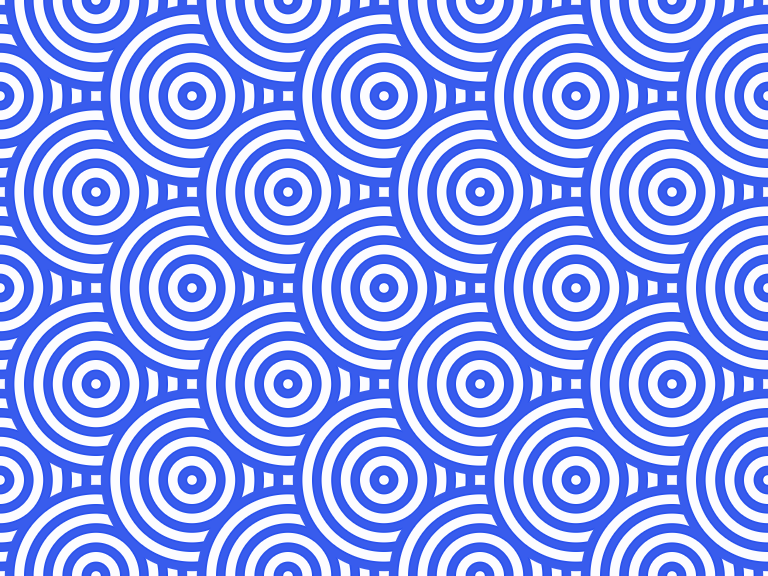
Reproduce this pattern procedurally as a Shadertoy shader.

```glsl
// Overlapping discs of concentric white and blue rings, in staggered columns.

const vec2  REPEATS     = vec2(4.0, 3.0);  // whole cells across and down
const float RING_PITCH  = 0.1;             // ring spacing, in cells
const float RING_HALF   = 0.025;           // half the width of a white ring
const float DISC_RADIUS = 0.475;           // stays below half a cell
const float OUTER_BAND  = 0.45;            // middle of the outer blue band
const float RIM_WIDTH   = 0.0085;          // darker blue beside each white ring

const vec3 WHITE     = vec3(0.99, 0.99, 1.00);
const vec3 BLUE      = vec3(0.22, 0.36, 0.93);
const vec3 DEEP_BLUE = vec3(0.16, 0.32, 0.93);

// Coverage of the inside of a shape, smoothed over one pixel.
float coverage(float distanceToEdge, float pixel) {
    return clamp(0.5 - distanceToEdge / pixel, 0.0, 1.0);
}

// Colour of a disc at a given radius; the outer band remains blue to its edge.
vec3 ringColour(float radius, float pixel) {
    float r = min(radius, OUTER_BAND);
    float fromRing = abs(r - RING_PITCH * round(r / RING_PITCH)) - RING_HALF;
    vec3 blue = mix(BLUE, DEEP_BLUE, coverage(fromRing - RIM_WIDTH, pixel));
    return mix(blue, WHITE, coverage(fromRing, pixel));
}

void mainImage(out vec4 fragColor, in vec2 fragCoord) {
    vec2 cell = fragCoord / iResolution.xy * REPEATS;
    float pixel = max(REPEATS.x / iResolution.x, REPEATS.y / iResolution.y);
    vec3 colour = WHITE;

    // Columns lie half a cell apart; each one covers the column to its left.
    float leftColumn = floor(2.0 * cell.x);
    for (int i = 0; i < 2; i++) {
        float column = leftColumn + float(i);
        float stagger = 0.5 - 0.5 * mod(column, 2.0);
        vec2 offset = vec2(cell.x - 0.5 * column,
                           fract(cell.y - stagger + 0.5) - 0.5);
        float radius = length(offset);
        colour = mix(colour, ringColour(radius, pixel),
                     coverage(radius - DISC_RADIUS, pixel));
    }

    fragColor = vec4(colour, 1.0);
}
```
